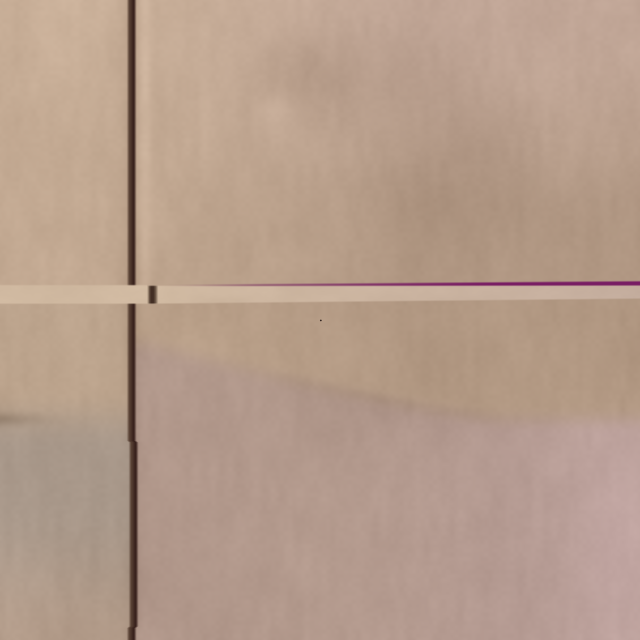
Write a Shadertoy shader that draws this texture.

```glsl
// Beige stone slabs split by a dark upright joint and a pale level strip
// edged with purple. Soft colour gradients and value noise tint the stone;
// box masks with smoothed edges draw the joints, shadows and speck.

float hash(vec2 p) {
    p = fract(p * vec2(0.1031, 0.1137));
    p += dot(p, p.yx + 33.33);
    return fract((p.x + p.y) * p.x * 7.31);
}

float noise(vec2 p) {
    vec2 i = floor(p), f = fract(p);
    f = f * f * (3.0 - 2.0 * f);
    return mix(mix(hash(i), hash(i + vec2(1, 0)), f.x),
               mix(hash(i + vec2(0, 1)), hash(i + vec2(1, 1)), f.x), f.y);
}

float fbm(vec2 p) {
    float sum = 0.0, gain = 0.5;
    for (int i = 0; i < 4; i++) {
        sum += gain * noise(p);
        p = p * 2.03 + 17.0;
        gain *= 0.5;
    }
    return sum / 0.9375;
}

// Soft round patch, 1 at its centre
float patchAt(vec2 uv, vec2 centre, vec2 size) {
    vec2 d = (uv - centre) / size;
    return exp(-dot(d, d));
}

// Smoothed interval from lo to hi
float band(float v, float lo, float hi, float soft) {
    return smoothstep(lo - soft, lo + soft, v) * (1.0 - smoothstep(hi - soft, hi + soft, v));
}

vec3 upperStone(vec2 uv) {
    vec3 left = mix(vec3(0.755, 0.655, 0.565), vec3(0.785, 0.685, 0.595), smoothstep(0.55, 1.0, uv.y));
    vec3 right = mix(vec3(0.695, 0.595, 0.515), vec3(0.755, 0.650, 0.590), smoothstep(0.6, 1.0, uv.y));
    vec3 col = mix(left, right, smoothstep(0.1, 0.75, uv.x));
    col -= 0.035 * patchAt(uv, vec2(0.48, 0.89), vec2(0.12, 0.07));
    col -= 0.030 * patchAt(uv, vec2(0.68, 0.72), vec2(0.13, 0.15));
    col += 0.025 * patchAt(uv, vec2(0.43, 0.83), vec2(0.025, 0.02));
    return col;
}

vec3 lowerStone(vec2 uv) {
    // Warm light above a sloping shadow line, cooler pink stone below it
    float edge = 0.352 + 0.118 * pow(clamp((0.78 - uv.x) / 0.55, 0.0, 1.0), 1.25);
    float below = edge - uv.y;
    vec3 warm = mix(vec3(0.725, 0.625, 0.535), vec3(0.695, 0.595, 0.510), smoothstep(0.2, 0.7, uv.x));
    vec3 cool = mix(vec3(0.695, 0.595, 0.545), vec3(0.730, 0.625, 0.600), smoothstep(0.45, 1.0, uv.x));
    vec3 col = mix(warm, cool, smoothstep(-0.015, 0.03, below));
    col -= 0.045 * smoothstep(-0.01, 0.012, below) * exp(-max(below, 0.0) * 28.0)
         * patchAt(uv, vec2(0.61, 0.37), vec2(0.22, 0.2));
    col += 0.025 * patchAt(uv, vec2(0.47, 0.12), vec2(0.05, 0.04));
    col += vec3(0.03, 0.025, 0.035) * patchAt(uv, vec2(0.97, 0.14), vec2(0.07, 0.18));

    // Left slab fades from warm to grey
    vec3 slab = mix(vec3(0.665, 0.600, 0.545), vec3(0.735, 0.640, 0.550), smoothstep(0.30, 0.39, uv.y));
    slab = mix(vec3(0.705, 0.615, 0.545), slab, smoothstep(0.0, 0.22, uv.y));
    slab -= 0.09 * patchAt(uv, vec2(0.0, 0.345), vec2(0.06, 0.010));
    return mix(slab, col, step(0.207, uv.x));
}

void mainImage(out vec4 fragColor, in vec2 fragCoord) {
    vec2 uv = fragCoord / iResolution.xy;
    float aa = 0.7 / iResolution.y;

    // Stone with broad mottling and fine upright grain
    vec3 col = mix(lowerStone(uv), upperStone(uv), smoothstep(0.53, 0.55, uv.y));
    col += 0.045 * (fbm(uv * 9.0 + 4.0) - 0.5);
    col += 0.020 * (noise(uv * vec2(75.0, 22.0)) - 0.5);
    col += 0.012 * (noise(uv * 150.0) - 0.5);

    // Upright joint with a small step, a lit lip and a soft shade
    float jointX = 0.2055 + 0.003 * band(uv.y, 0.02, 0.31, 0.002);
    float across = uv.x - jointX;
    col += 0.045 * patchAt(vec2(across, 0.0), vec2(0.021, 0.0), vec2(0.010, 1.0)) * smoothstep(0.45, 0.62, uv.y);
    col -= 0.06 * exp(-abs(across) * 110.0);
    vec3 jointCol = mix(vec3(0.34, 0.25, 0.20), vec3(0.22, 0.13, 0.11), smoothstep(-0.004, 0.004, across));
    col = mix(col, jointCol, band(across, -0.0055, 0.0060, 0.0018 + aa));

    // Pale strip, thinning toward the right
    float run = clamp((uv.x - 0.23) / 0.77, 0.0, 1.0);
    float top = 0.5545 - 0.001 * step(0.23, uv.x) + 0.001 * run;
    float bottom = 0.5255 + 0.008 * run;
    vec3 stripCol = mix(vec3(0.815, 0.725, 0.630), vec3(0.770, 0.680, 0.620), run);
    stripCol += 0.04 * (fbm(uv * vec2(22.0, 40.0)) - 0.5);
    float strip = band(uv.y, bottom, top, 0.0008 + aa);
    col = mix(col, stripCol, strip);

    // Short offset piece of joint inside the strip
    float stub = band(uv.x, 0.2315, 0.2455, 0.0015 + aa);
    vec3 stubCol = mix(vec3(0.48, 0.40, 0.33), vec3(0.26, 0.18, 0.14), band(uv.x, 0.234, 0.242, 0.003));
    col = mix(col, stubCol, stub * strip);

    // Purple seam growing thicker and stronger to the right
    float seam = band(uv.y, top - 0.0005, top + 0.0012 + 0.0048 * run, 0.0009 + aa);
    vec3 seamCol = mix(vec3(0.60, 0.42, 0.46), vec3(0.47, 0.11, 0.39), smoothstep(0.0, 0.75, run));
    col = mix(col, seamCol, seam * smoothstep(0.24, 0.42, uv.x));

    // Tiny dark speck near the middle
    float speck = length(uv - vec2(0.5013, 0.4993));
    col = mix(col, vec3(0.15, 0.10, 0.09), 1.0 - smoothstep(0.0012 - aa, 0.0012 + aa, speck));

    fragColor = vec4(clamp(col, 0.0, 1.0), 1.0);
}
```
